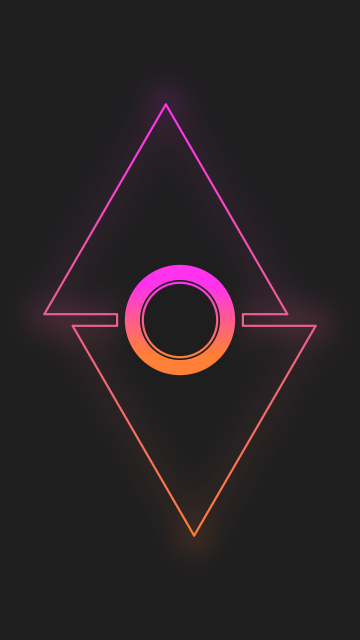
Write a WebGL 2 fragment shader that draws this background.

```glsl
#version 300 es
precision highp float;

uniform vec2 u_resolution;
out vec4 fragColor;

// Lengths are fractions of the canvas height, measured from its centre.
const vec2 APEX = vec2(-0.0221, 0.3370);
const vec2 BASE_LEFT = vec2(-0.2120, 0.0091);
const vec2 BASE_RIGHT = vec2(0.1678, 0.0091);
const float NOTCH_X = 0.0983;
const float LINE_HALF_WIDTH = 0.0017;
const float GLOW_RADIUS = 0.026;
const float GLOW_STRENGTH = 0.055;

const float RING_OUTER = 0.0862;
const float GROOVE_OUTER = 0.0625;
const float GROOVE_INNER = 0.0599;
const float RING_INNER = 0.0564;

const vec3 BACKGROUND = vec3(0.118, 0.118, 0.122);
const vec3 MAGENTA = vec3(1.0, 0.20, 0.93);
const vec3 ROSE = vec3(0.93, 0.37, 0.56);
const vec3 CORAL = vec3(1.0, 0.40, 0.46);
const vec3 ORANGE = vec3(1.0, 0.50, 0.21);

float segmentDistance(vec2 p, vec2 a, vec2 b) {
    vec2 pa = p - a, ba = b - a;
    return length(pa - ba * clamp(dot(pa, ba) / dot(ba, ba), 0.0, 1.0));
}

float coverage(float dist, float pixel) {
    return clamp(0.5 - dist / pixel, 0.0, 1.0);
}

// Positive heights blend towards the top colour, negative to the bottom.
vec3 verticalRamp(float height, vec3 top, vec3 middle, vec3 bottom) {
    vec3 upper = mix(middle, top, clamp(height, 0.0, 1.0));
    return mix(upper, bottom, clamp(-height, 0.0, 1.0));
}

// Nearest distance in x, accumulated glow in y.
vec2 outline(vec2 p) {
    vec2 path[6] = vec2[6](
        vec2(-NOTCH_X, -BASE_LEFT.y), vec2(-NOTCH_X, BASE_LEFT.y),
        BASE_LEFT, APEX, BASE_RIGHT, vec2(NOTCH_X, BASE_RIGHT.y));
    float nearest = 1.0;
    float glow = 0.0;
    // The lower half is the upper half turned about the centre.
    for (int side = 0; side < 2; side++) {
        for (int i = 0; i < 5; i++) {
            float d = segmentDistance(p, path[i], path[i + 1]);
            nearest = min(nearest, d);
            float weight = i == 0 ? 0.3 : 1.0;
            glow += weight * exp(-0.5 * d * d / (GLOW_RADIUS * GLOW_RADIUS));
        }
        p = -p;
    }
    return vec2(nearest, glow);
}

void main() {
    float pixel = 1.0 / u_resolution.y;
    vec2 p = (gl_FragCoord.xy - 0.5 * u_resolution) * pixel;

    // Outline and its soft halo
    vec2 shape = outline(p);
    vec3 lineColor = verticalRamp(p.y / APEX.y, MAGENTA, ROSE, ORANGE);
    float r = length(p);
    float halo = shape.y * GLOW_STRENGTH * smoothstep(GROOVE_OUTER, 0.13, r);
    vec3 color = mix(BACKGROUND, lineColor, halo);
    color = mix(color, lineColor, coverage(shape.x - LINE_HALF_WIDTH, pixel));

    // Ring with a narrow groove
    vec3 ringColor = verticalRamp((p.y + 0.014) / (p.y > -0.014 ? 0.068 : 0.042),
                                  MAGENTA, CORAL, ORANGE);
    float band = coverage(max(r - RING_OUTER, GROOVE_OUTER - r), pixel);
    float rim = coverage(max(r - GROOVE_INNER, RING_INNER - r), pixel);
    color = mix(color, ringColor, max(band, rim));

    fragColor = vec4(color, 1.0);
}
```
